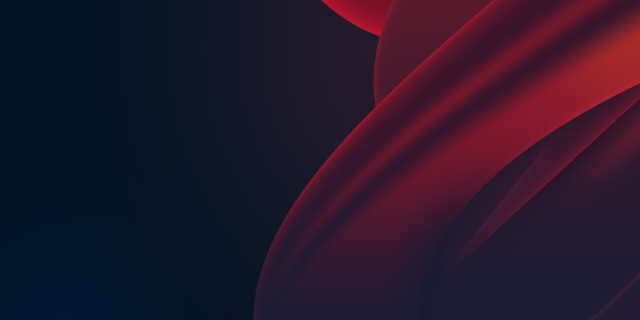
A Shadertoy shader for this background:

```glsl
// Dark navy backdrop with satin crimson folds sweeping up to the right.
// Each fold is bounded by a cubic curve; its signed distance drives the
// masks and rims, and a normalised coordinate across it drives the sheen.
#define NAVY     vec3(0.010, 0.080, 0.145)
#define DUSK     vec3(0.155, 0.105, 0.175)
#define SHADOW   vec3(0.110, 0.108, 0.205)
#define PLUM     vec3(0.165, 0.085, 0.170)
#define CRIMSON  vec3(0.540, 0.090, 0.170)
#define SCARLET  vec3(0.760, 0.080, 0.165)
#define EMBER    vec3(0.130, 0.080, 0.000)
#define RIM_SIZE 0.011

// Approximate signed distance to x = k.x + k.y*y + k.z*y^2 + k.w*y^3,
// positive on the right.
float curveSide(vec2 p, vec4 k) {
    float x = k.x + p.y * (k.y + p.y * (k.z + p.y * k.w));
    float slope = k.y + p.y * (2.0 * k.z + 3.0 * k.w * p.y);
    return (p.x - x) / sqrt(1.0 + slope * slope);
}

float bell(float x, float width) {
    x /= width;
    return exp(-x * x);
}

float cover(float d, float softness) {
    return smoothstep(-softness, softness, d);
}

vec3 backdrop(vec2 p) {
    vec3 color = mix(NAVY, DUSK, bell(length((p - vec2(1.28, 0.85)) * vec2(1.0, 0.85)), 0.60));
    return color + vec3(0.0, 0.012, 0.045) * bell(length(p - vec2(0.2, 0.0)), 0.3);
}

// Two petals behind the main ribbon
vec3 addPetals(vec3 color, vec2 p, float aa) {
    float lower = curveSide(vec2(p.y, p.x - 1.003), vec4(1.0, -0.9, 1.55, 0.0));
    vec3 petal = mix(vec3(0.42, 0.07, 0.15), SCARLET, exp(-max(lower, 0.0) / 0.05));
    color = mix(color, petal, cover(lower, aa));

    float left = curveSide(p - vec2(0.0, 0.745), vec4(1.168, 0.0, 0.95, 0.0));
    petal = mix(vec3(0.27, 0.10, 0.175), vec3(0.34, 0.10, 0.17), smoothstep(0.7, 1.0, p.y));
    petal += vec3(0.20, 0.01, 0.02) * exp(-abs(left) / RIM_SIZE);
    return mix(color, petal, cover(left, aa));
}

// Broad ribbon: rim, narrow crest, valley and wide sheen
vec3 ribbon(vec2 p, float edge, float inner) {
    float y = p.y;
    float start = 0.792 + y * y * (1.085 - 0.335 * y);
    float u = (p.x - start) / (0.03 + 0.275 * y);
    float sheen = smoothstep(1.35, 2.25, u);
    sheen *= mix(smoothstep(0.0, 0.16, -inner), 1.0, smoothstep(0.2, 0.55, y));
    float light = 0.08 + 0.42 * bell(u, 0.4) + 0.68 * bell(u - 1.0, 0.24) + 0.9 * sheen;
    float heat = smoothstep(-0.05, 0.75, y);
    vec3 color = mix(mix(SHADOW, PLUM, heat), CRIMSON, heat * min(light, 1.0));
    color += EMBER * sheen * bell(length(p - vec2(1.97, 0.92)), 0.27);
    float rim = exp(-abs(edge) / RIM_SIZE) * (0.15 + 0.7 * smoothstep(0.05, 0.65, y));
    color = mix(color, SCARLET, rim);
    return color + vec3(0.13, 0.02, 0.01) * exp(inner / RIM_SIZE) * smoothstep(0.35, 0.65, y);
}

// Shaded underside with fine creases
vec3 underside(vec2 p, float inner, float aa) {
    float height = smoothstep(0.0, 0.75, p.y);
    float fade = smoothstep(0.08, 0.5, p.y);
    vec3 color = mix(SHADOW, vec3(0.20, 0.10, 0.175), height);

    // Long crease, lit on its upper left
    float crease = curveSide(p, vec4(1.245, 1.09, 0.0, 0.0));
    float above = cover(-crease, aa);
    float glow = 0.6 * exp(-abs(crease) / 0.035) + 0.3 * exp(-abs(crease) / 0.006);
    color = mix(color, CRIMSON, glow * above * fade);
    color -= 0.025 * (1.0 - above) * exp(-abs(crease) / 0.03) * fade;

    // Short crease between the long one and the ribbon
    float thin = curveSide(p, vec4(1.27, 0.80, 0.0, 0.0));
    float thinFade = smoothstep(0.15, 0.32, p.y) * smoothstep(0.60, 0.48, p.y);
    color += vec3(0.10, 0.01, 0.02) * cover(thin, aa) * exp(-abs(thin) / 0.018) * thinFade;

    // Diffuse sheen at the right and faint lower corner fold
    float streak = curveSide(p, vec4(1.42, 0.98, 0.0, 0.0));
    color += vec3(0.17, 0.01, 0.0) * bell(streak, 0.045) * smoothstep(0.3, 0.65, p.y);
    float corner = curveSide(p, vec4(1.85, 1.07, 0.0, 0.0));
    color += vec3(0.10, 0.025, 0.025) * exp(-abs(corner) / 0.006);
    color += vec3(0.02, 0.0, 0.0) * cover(corner, aa);

    return color - vec3(0.035, 0.01, 0.0) * exp(-max(inner, 0.0) / 0.03);
}

void mainImage(out vec4 fragColor, in vec2 fragCoord) {
    vec2 p = fragCoord / iResolution.xy * vec2(2.0, 1.0);
    float aa = 1.0 / iResolution.y;

    float edge = curveSide(p, vec4(0.792, 0.0, 1.085, -0.335));
    float inner = curveSide(p, vec4(1.32, 0.0, 0.904, 0.457));
    float innerSoftness = mix(0.03, aa, smoothstep(0.1, 0.4, p.y));

    vec3 color = addPetals(backdrop(p), p, aa);
    vec3 folds = mix(ribbon(p, edge, min(inner, 0.0)), underside(p, inner, aa), cover(inner, innerSoftness));
    color = mix(color, folds, cover(edge, aa));
    fragColor = vec4(clamp(color, 0.0, 1.0), 1.0);
}
```
